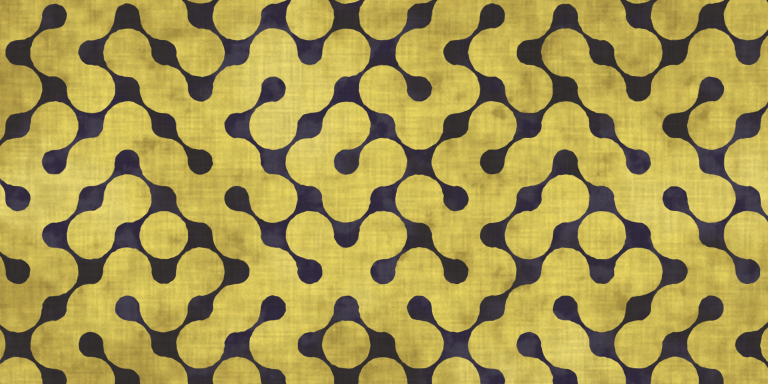
This pattern is drawn by a WebGL 2 fragment shader. Its source:

```glsl
#version 300 es
precision highp float;
// Worn yellow cloth printed with a dark Truchet network of dots and pinched necks.

uniform vec2 u_resolution;
out vec4 fragColor;

const float TILES_DOWN   = 10.52;            // tiles per canvas height
const float REPEAT_TILES = 12.0;             // tiles per repeat, even to keep parity
const vec2  GRID_OFFSET  = vec2(0.49, 0.08); // first grid corner, in tiles
const float DISC_RADIUS  = 0.66;             // yellow discs, in tiles
const float DOT_RADIUS   = 1.0 - DISC_RADIUS;
const float EXTRA_LINKS  = 0.16;             // chance of a further neck in a tile
const float EDGE_WOBBLE  = 0.025;
const float EDGE_SOFT    = 0.02;
const float WEAVE_DEPTH  = 0.09;
const float SEED         = 7.0;

const vec3 YELLOW      = vec3(0.85, 0.78, 0.36);
const vec3 OCHRE       = vec3(0.69, 0.60, 0.27);
const vec3 PALE_DUST   = vec3(0.88, 0.82, 0.48);
const vec3 INK_VIOLET  = vec3(0.19, 0.16, 0.24);
const vec3 INK_FADED   = vec3(0.26, 0.24, 0.30);
const vec3 INK_UMBER   = vec3(0.20, 0.18, 0.18);

float hash(vec2 p) {
    vec3 q = fract(vec3(p.xyx) * 0.1031);
    q += dot(q, q.yzx + 33.33);
    return fract((q.x + q.y) * q.z);
}

float noise(vec2 p) {
    vec2 i = floor(p), f = fract(p);
    f = f * f * (3.0 - 2.0 * f);
    return mix(mix(hash(i), hash(i + vec2(1, 0)), f.x),
               mix(hash(i + vec2(0, 1)), hash(i + vec2(1, 1)), f.x), f.y);
}

float fbm(vec2 p) {
    float sum = 0.0, amp = 0.5;
    for (int i = 0; i < 5; i++) {
        sum += amp * noise(p);
        p = mat2(1.6, 1.2, -1.2, 1.6) * p + 11.7;
        amp *= 0.5;
    }
    return sum;
}

float repeatHash(vec2 cell, float salt) {
    return hash(mod(cell, REPEAT_TILES) + SEED + salt);
}

// Each dot reaches into one of its four tiles, so none is left alone.
bool dotReaches(vec2 cell, vec2 corner) {
    float quadrant = corner.x + 2.0 * corner.y;
    return floor(4.0 * repeatHash(cell + corner, 0.0)) == quadrant;
}

// Signed distance to the dark network in tile units, negative inside.
float network(vec2 p) {
    vec2 cell = floor(p), f = fract(p);
    float flip = 1.0 - mod(cell.x + cell.y, 2.0);
    vec2 dotA = vec2(flip, 0.0), dotB = vec2(1.0 - flip, 1.0);
    bool joined = dotReaches(cell, dotA) || dotReaches(cell, dotB)
               || repeatHash(cell, 53.0) < EXTRA_LINKS;
    float toDot  = min(length(f - dotA), length(f - dotB));
    float toDisc = min(length(f - vec2(1.0 - flip, 0.0)), length(f - vec2(flip, 1.0)));
    return joined ? DISC_RADIUS - toDisc : toDot - DOT_RADIUS;
}

void main() {
    vec2 uv = gl_FragCoord.xy / u_resolution.y;
    float aspect = u_resolution.x / u_resolution.y;
    float pixel = TILES_DOWN / u_resolution.y;

    // Printed shape with slightly ragged edges
    float d = network(uv * TILES_DOWN - GRID_OFFSET);
    d += EDGE_WOBBLE * (noise(uv * 110.0) - 0.5);
    float soft = max(EDGE_SOFT, 0.8 * pixel);
    float ink = 1.0 - smoothstep(-soft, soft, d);

    // Ageing: broad stains, fine mottling and darkened borders
    float stain = fbm(uv * 4.0 + 3.0);
    float mottle = fbm(uv * 24.0 + 40.0);
    vec2 side = min(uv, vec2(aspect, 1.0) - uv);
    float border = 1.0 - smoothstep(0.0, 0.3, min(side.x, side.y));
    float age = smoothstep(0.42, 0.85, 0.6 * stain + 0.4 * mottle + 0.16 * border);

    // Cloth
    vec3 cloth = mix(YELLOW, PALE_DUST, 0.5 * smoothstep(0.5, 0.25, stain));
    cloth = mix(cloth, OCHRE, age);
    float blotch = smoothstep(0.6, 0.78, mottle) * smoothstep(0.42, 0.65, stain);
    cloth = mix(cloth, OCHRE * 0.88, 0.6 * blotch);

    // Ink, faded in places and browned by the stains
    vec3 dye = mix(INK_VIOLET, INK_FADED, smoothstep(0.35, 0.62, mottle));
    dye = mix(dye, INK_UMBER, smoothstep(0.48, 0.68, stain + 0.12 * border));

    // Woven threads and grain over both
    float weave = noise(uv * vec2(16.0, 170.0)) + noise(uv * vec2(170.0, 16.0)) - 1.0;
    float grain = noise(uv * 230.0) - 0.5;
    vec3 color = mix(cloth, dye, ink);
    color *= 1.0 + WEAVE_DEPTH * weave + 0.06 * grain;
    fragColor = vec4(clamp(color, 0.0, 1.0), 1.0);
}
```
